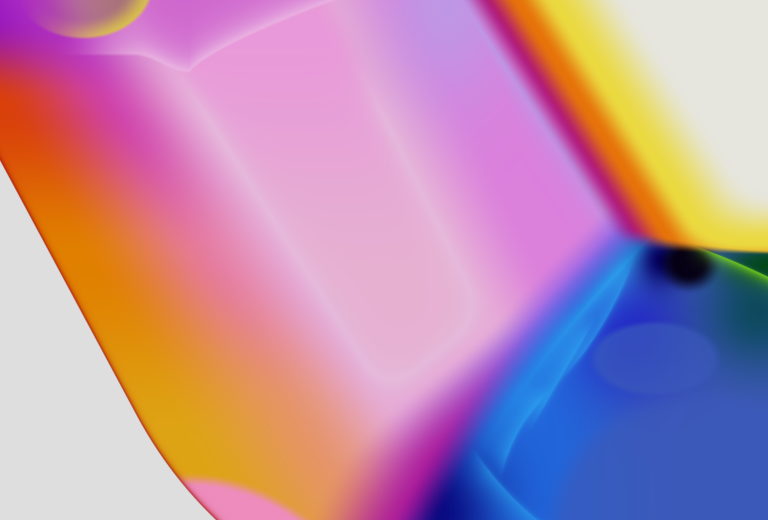
Give the GLSL for this background, as a Shadertoy shader.

```glsl
// Folded iridescent film: a slanted pink band with an orange flank, a cream panel
// and a blue glassy pool. Each sheet is a soft distance field coloured by ramps;
// the folds are bent streaks that fade to one side.

float softMin(float a, float b, float k) {
  float h = max(k - abs(a - b), 0.0) / k;
  return min(a, b) - h * h * k * 0.25;
}

float glow(vec2 q, vec2 centre, vec2 radii) {
  vec2 d = (q - centre) / radii;
  return exp(-dot(d, d));
}

// Positive inside an ellipse, 1 at its centre
float dome(vec2 q, vec2 centre, vec2 radii) {
  return 1.0 - length((q - centre) / radii);
}

// Bent line from a to b, sharp on one side
float streak(vec2 q, vec2 a, vec2 b, float bend, float width) {
  vec2 ab = b - a;
  float h = dot(q - a, ab) / dot(ab, ab);
  float d = dot(q - a, normalize(vec2(-ab.y, ab.x))) - bend * 4.0 * h * (1.0 - h);
  float w = width * mix(0.15, 1.0, smoothstep(-0.003, 0.003, d));
  return exp(-abs(d) / w) * smoothstep(0.0, 0.25, h) * smoothstep(1.0, 0.7, h);
}

// Four colours at the positions in s
vec3 ramp(float x, vec4 s, vec3 a, vec3 b, vec3 c, vec3 d) {
  vec3 col = mix(a, b, smoothstep(s.x, s.y, x));
  col = mix(col, c, smoothstep(s.y, s.z, x));
  return mix(col, d, smoothstep(s.z, s.w, x));
}

vec3 pinkBand(vec2 q, float pool) {
  float left = 0.536 * q.y - 0.165;
  float ridge = 0.254 + 0.643 * q.y;
  float t = (q.x - left) / (ridge - left);

  // Orange flank rising into pink
  vec3 flank = ramp(q.y, vec4(0.02, 0.2, 0.5, 0.85), vec3(0.55, 0.05, 0.75),
    vec3(0.85, 0.25, 0.04), vec3(0.88, 0.5, 0), vec3(0.87, 0.64, 0.08));
  vec3 middle = ramp(q.y, vec4(0.05, 0.2, 0.5, 0.8), vec3(0.7, 0.2, 0.76),
    vec3(0.81, 0.26, 0.68), vec3(0.9, 0.48, 0.62), vec3(0.9, 0.58, 0.42));
  vec3 col = mix(flank, middle, smoothstep(0.12, 0.68, t));
  col = mix(col, vec3(0.9, 0.66, 0.84), smoothstep(0.58, 1.03, t));

  // Orchid strip with a lavender crease
  float strip = q.x - 0.625 - 0.5 * q.y;
  col = mix(col, vec3(0.86, 0.5, 0.86), smoothstep(0.0, 0.17, strip));
  float crease = exp(-abs(q.x - 0.885 - 0.69 * q.y) / 0.027);
  crease = max(crease, glow(q, vec2(0.86, 0), vec2(0.13, 0.2)));
  col = mix(col, vec3(0.71, 0.62, 0.91), 0.75 * crease);

  // Pale channel with a rounded foot and bright rim
  float channel = softMin((q.x - ridge) * 0.84, -strip * 0.89, 0.06);
  channel = softMin(channel, dot(q - vec2(0.85, 0.672), vec2(-0.628, -0.778)), 0.08);
  vec3 inside = mix(vec3(0.91, 0.6, 0.85), vec3(0.9, 0.69, 0.82), smoothstep(0.05, 0.55, q.y));
  col = mix(col, inside, smoothstep(-0.03, 0.03, channel));
  float rim = exp(-abs(channel) / 0.022) * smoothstep(0.08, 0.25, q.y);
  col = mix(col, vec3(0.9, 0.75, 0.87), 0.7 * rim);

  // Folded flap and bubble along the top
  float fold = q.x < 0.365 ? 0.105 + 0.033 * smoothstep(0.26, 0.365, q.x)
    : 0.138 - 0.128 * pow((q.x - 0.365) / 0.25, 0.75);
  float above = fold - q.y;
  vec3 flap = mix(vec3(0.8, 0.38, 0.8), vec3(0.92, 0.72, 0.89), exp(-max(above, 0.0) / 0.035));
  col = mix(col, flap, 0.9 * smoothstep(-0.004, 0.004, above) * smoothstep(0.1, 0.32, q.x));
  float bubble = dome(q, vec2(0.16, -0.03), vec2(0.135, 0.105));
  vec3 olive = mix(vec3(0.85, 0.75, 0.3), vec3(0.66, 0.45, 0.48), smoothstep(0.0, 0.4, bubble));
  col = mix(col, olive, smoothstep(-0.02, 0.06, bubble) * smoothstep(0.03, 0.24, q.x));

  // Pink lip at the foot, then violet towards the pool
  float lip = q.y - 0.912 - 1.7 * pow(max(q.x - 0.37, 0.0), 2.0);
  col = mix(col, vec3(0.93, 0.55, 0.74), smoothstep(-0.005, 0.025, lip));
  float low = smoothstep(0.6, 0.9, q.y);
  vec3 violet = mix(vec3(0.58, 0.4, 0.9), vec3(0.66, 0.08, 0.6), low);
  return mix(col, violet, smoothstep(-0.09 - 0.08 * low, -0.02, pool));
}

vec3 bluePool(vec2 q, float pool) {
  vec3 col = mix(vec3(0.13, 0.4, 0.86), vec3(0.24, 0.35, 0.72), smoothstep(1.05, 1.3, q.x));
  col = mix(col, vec3(0.03, 0.03, 0.5), glow(q, vec2(0.84, 0.98), vec2(0.12, 0.14)));
  col = mix(col, vec3(0.13, 0.13, 0.77), 0.9 * glow(q, vec2(1.21, 0.64), vec2(0.12)));
  col = mix(col, vec3(0.03, 0.28, 0.33), 0.9 * glow(q, vec2(1.46, 0.6), vec2(0.11)));
  col = mix(col, vec3(0, 0.28, 0.1), glow(q, vec2(1.48, 0.51), vec2(0.09, 0.04)));

  // Large glassy dome and the lens above it
  float glass = max(dome(q, vec2(1.36, 1.02), vec2(0.32, 0.28)),
    dome(q, vec2(1.26, 0.69), vec2(0.13, 0.075)));
  col = mix(col, vec3(0.23, 0.35, 0.73), 0.7 * smoothstep(-0.02, 0.18, glass));

  // Cyan rim and folds
  vec3 cyan = vec3(0.17, 0.65, 0.94);
  float rim = exp(-abs(pool - 0.02) / 0.028) * smoothstep(0.95, 0.5, q.y);
  col = mix(col, cyan, 0.85 * rim);
  for (float i = 0.0; i < 3.0; i++) {
    vec2 a = vec2(1.23 - 0.08 * i, 0.46 + 0.14 * i);
    vec2 b = vec2(1.06 - 0.05 * i, 0.75 + 0.09 * i);
    col = mix(col, cyan, 0.65 * streak(q, a, b, 0.02 * i - 0.02, 0.028));
  }
  col = mix(col, cyan, 0.6 * streak(q, vec2(0.9, 0.85), vec2(1.12, 1.06), 0.02, 0.03));

  // Dark throat with a green glint
  col = mix(col, vec3(0.02, 0, 0.38), glow(q, vec2(1.27, 0.5), vec2(0.04, 0.05)));
  float throat = dome(q, vec2(1.325, 0.505), vec2(0.065, 0.06));
  col = mix(col, vec3(0.02, 0, 0.08), smoothstep(-0.05, 0.6, throat));
  float glint = streak(q, vec2(1.31, 0.465), vec2(1.6, 0.6), -0.008, 0.012);
  return mix(col, vec3(0.45, 0.8, 0.12), 0.9 * glint);
}

void mainImage(out vec4 fragColor, in vec2 fragCoord) {
  // Canvas heights, measured down from the top
  vec2 q = vec2(fragCoord.x, iResolution.y - fragCoord.y) / iResolution.y;
  float pixel = 1.0 / iResolution.y, v = q.y - 0.46;
  float pool = (q.x - 1.22 + 0.98 * v - 0.45 * v * v) * 0.72;
  vec3 col = mix(pinkBand(q, pool), bluePool(q, pool), smoothstep(-0.05, 0.02, pool));

  // Cream panel with a spectral border
  float side = (q.x - 0.94 - 0.635 * q.y) * 0.82;
  float corner = exp(-max(q.x - 1.23, 0.0) * 8.0);
  float panel = softMin(side, 0.07 - (q.y - 0.49) * 1.3, 0.06);
  vec3 cream = ramp(panel, vec4(-0.01, 0.045, 0.1, 0.22), vec3(0.68, 0.08, 0.48),
    vec3(0.9, 0.45, 0.04), vec3(0.92, 0.85, 0.25), vec3(0.9, 0.9, 0.87));
  float soft = pixel + 0.02 * corner;
  float foot = 1.0 - smoothstep(-soft, soft, q.y - 0.49 + 0.03 * corner);
  col = mix(col, cream, foot * smoothstep(-0.045, 0.005, side));

  // Grey backdrop beyond a thin red rim
  float edge = softMin((q.x + 0.165 - 0.536 * q.y) * 0.881,
    dot(q - vec2(0.34, 0.94), vec2(0.637, -0.77)), 0.06);
  col = mix(col, vec3(0.65, 0.04, 0.02), 0.9 * exp(-max(edge, 0.0) / 0.004));
  fragColor = vec4(mix(vec3(0.87), col, smoothstep(-pixel, pixel, edge)), 1.0);
}
```
